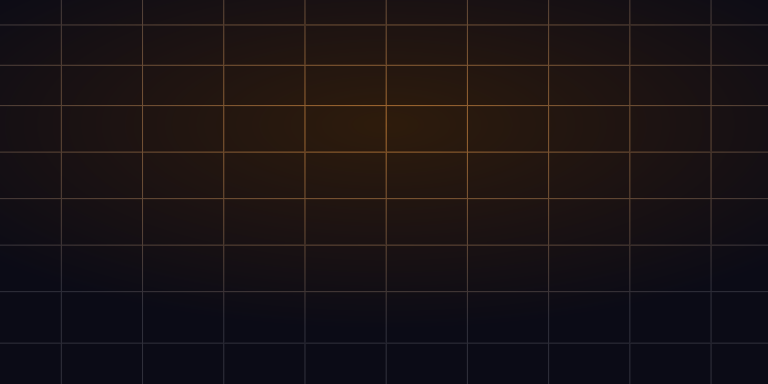
A Shadertoy shader for this background:

```glsl
// A dark backdrop with a warm elliptical glow above the middle, crossed by a
// thin grid. One radial falloff blends the ground and line colours; the rows
// use three pitches, and every line is smoothed by its exact pixel coverage.

// Lengths are in canvas heights; x is measured from the middle of the canvas.
const vec2 GLOW_CENTER = vec2(0.005, 0.675);
const vec2 GLOW_RADII = vec2(1.375, 0.535);

const vec3 GROUND_CORE = vec3(0.180, 0.108, 0.046);
const vec3 GROUND_MID  = vec3(0.115, 0.075, 0.069);
const vec3 GROUND_RIM  = vec3(0.043, 0.043, 0.086);
const vec3 LINE_CORE   = vec3(0.690, 0.440, 0.190);
const vec3 LINE_RIM    = vec3(0.190, 0.190, 0.235);

const float LINE_WIDTH   = 0.0026;
const float COLUMN_X     = 0.0057;
const float COLUMN_PITCH = 0.2115;
const float ROW_LOW      = 0.2405;  // lowest row of the even band
const float ROW_HIGH     = 0.7250;  // highest row of the even band
const float ROW_STEPS    = 4.0;     // intervals inside the even band
const float PITCH_BELOW  = 0.1341;
const float PITCH_ABOVE  = 0.1050;

// Distance to the nearest of evenly spaced lines.
float repeatDistance(float offset, float pitch) {
    return abs(offset - pitch * round(offset / pitch));
}

// Distance to the nearest row, with its own pitch below, in and above the band.
float rowDistance(float y) {
    if (y < ROW_LOW) return repeatDistance(y - ROW_LOW, PITCH_BELOW);
    if (y > ROW_HIGH) return repeatDistance(y - ROW_HIGH, PITCH_ABOVE);
    return repeatDistance(y - ROW_LOW, (ROW_HIGH - ROW_LOW) / ROW_STEPS);
}

// Share of a pixel that a line at the given distance covers.
float lineCoverage(float dist, float pixel) {
    float overlap = 0.5 * (LINE_WIDTH + pixel) - dist;
    return clamp(overlap, 0.0, min(LINE_WIDTH, pixel)) / pixel;
}

// Three-stop radial gradient.
vec3 groundColor(float radius) {
    vec3 inner = mix(GROUND_CORE, GROUND_MID, clamp(radius * 2.0, 0.0, 1.0));
    return mix(inner, GROUND_RIM, clamp(radius * 2.0 - 1.0, 0.0, 1.0));
}

void mainImage(out vec4 fragColor, in vec2 fragCoord) {
    float pixel = 1.0 / iResolution.y;
    vec2 pos = vec2(fragCoord.x - 0.5 * iResolution.x, fragCoord.y) * pixel;

    // Glow
    float radius = length((pos - GLOW_CENTER) / GLOW_RADII);
    vec3 color = groundColor(radius);

    // Grid
    float column = lineCoverage(repeatDistance(pos.x - COLUMN_X, COLUMN_PITCH), pixel);
    float row = lineCoverage(rowDistance(pos.y), pixel);
    vec3 lineColor = mix(LINE_CORE, LINE_RIM, min(radius, 1.0));
    color = mix(color, lineColor, max(column, row));

    fragColor = vec4(color, 1.0);
}
```
